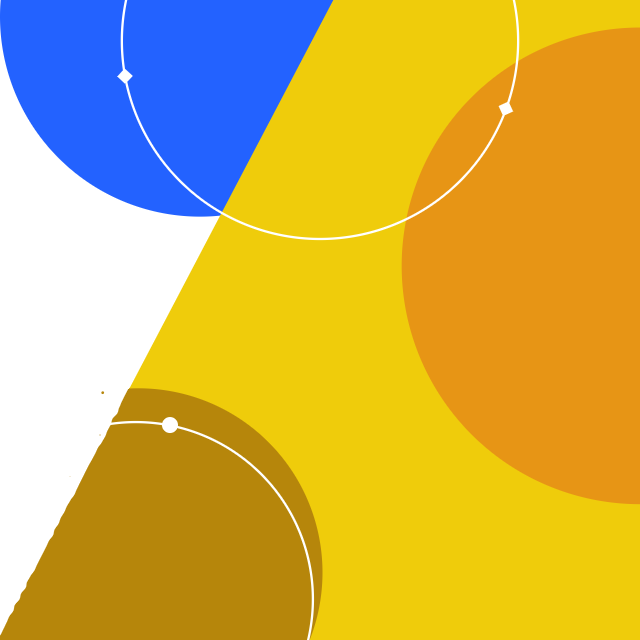
Write a Shadertoy shader that draws this background.

```glsl
// Flat geometric poster: big discs and a slanted yellow field, overlaid with thin white orbits.

// Colours
const vec3 WHITE  = vec3(1.0);
const vec3 BLUE   = vec3(0.137, 0.384, 1.0);
const vec3 YELLOW = vec3(0.937, 0.800, 0.043);
const vec3 ORANGE = vec3(0.906, 0.584, 0.082);
const vec3 BROWN  = vec3(0.714, 0.525, 0.043);

// Discs and orbits: centre x, centre y, radius
const vec3 BLUE_DISC   = vec3(0.3125, 0.9740, 0.3125);
const vec3 ORANGE_DISC = vec3(1.0000, 0.5846, 0.3724);
const vec3 BROWN_DISC  = vec3(0.2161, 0.1055, 0.2878);
const vec3 UPPER_ORBIT = vec3(0.5000, 0.9362, 0.3096);
const vec3 LOWER_ORBIT = vec3(0.2122, 0.0638, 0.2767);
const float ORBIT_HALF_WIDTH = 0.0018;

// Slanted border of the yellow field
const vec2 SLANT_TOP    = vec2(0.5208, 1.0);
const vec2 SLANT_BOTTOM = vec2(0.0, 0.0078);
const float TEAR_SIZE  = 0.0014;
const float TEAR_COUNT = 110.0;

// Markers on the orbits
const vec3 DOT = vec3(0.2656, 0.3359, 0.0125);
const vec2 LEFT_SQUARE  = vec2(0.1953, 0.8809);
const vec2 RIGHT_SQUARE = vec2(0.7904, 0.8301);
const float LEFT_ANGLE  = 0.82;
const float RIGHT_ANGLE = 0.43;
const float SQUARE_HALF = 0.0086;

// Loose flecks beside the torn border
const int FLECK_COUNT = 3;
const vec3 FLECKS[FLECK_COUNT] = vec3[](
    vec3(0.1605, 0.3864, 0.0021),
    vec3(0.1563, 0.3203, 0.0008),
    vec3(0.1094, 0.2552, 0.0005));

float hash(float n) {
    n = fract(n * 0.1031);
    n *= n + 33.33;
    return fract(n * (n + n));
}

float noise(float x) {
    float cell = floor(x);
    return mix(hash(cell), hash(cell + 1.0), smoothstep(0.0, 1.0, fract(x)));
}

float disc(vec2 p, vec3 c) {
    return length(p - c.xy) - c.z;
}

float orbit(vec2 p, vec3 c) {
    return abs(disc(p, c)) - ORBIT_HALF_WIDTH;
}

float square(vec2 p, vec2 centre, float angle) {
    float c = cos(angle), s = sin(angle);
    vec2 q = p - centre;
    q = abs(vec2(c * q.x + s * q.y, c * q.y - s * q.x)) - SQUARE_HALF;
    return length(max(q, 0.0)) + min(max(q.x, q.y), 0.0);
}

// Signed distance to the slanted border, negative on the right
float slant(vec2 p) {
    vec2 along = normalize(SLANT_TOP - SLANT_BOTTOM);
    return dot(p - SLANT_BOTTOM, vec2(-along.y, along.x));
}

void mainImage(out vec4 fragColor, in vec2 fragCoord) {
    vec2 p = fragCoord / iResolution.y;
    float pixel = 1.0 / iResolution.y;
    #define COVER(d) clamp(0.5 - (d) / pixel, 0.0, 1.0)

    // Discs and field, back to front
    float brownShape = disc(p, BROWN_DISC);
    float tear = (noise(p.y * TEAR_COUNT) - 0.5) * TEAR_SIZE * 2.0;
    float field = slant(p) + tear * step(brownShape, 0.0);
    vec3 color = mix(WHITE, BLUE, COVER(disc(p, BLUE_DISC)));
    vec3 fieldColor = mix(YELLOW, ORANGE, COVER(disc(p, ORANGE_DISC)));
    fieldColor = mix(fieldColor, BROWN, COVER(brownShape));
    color = mix(color, fieldColor, COVER(field));

    // Flecks
    for (int i = 0; i < FLECK_COUNT; i++) {
        float size = FLECKS[i].z;
        float strength = min(1.0, 2.0 * size / 0.002);
        color = mix(color, BROWN, strength * COVER(disc(p, FLECKS[i])));
    }

    // White orbits and their markers
    float lines = min(orbit(p, UPPER_ORBIT), orbit(p, LOWER_ORBIT));
    float squares = min(square(p, LEFT_SQUARE, LEFT_ANGLE),
                        square(p, RIGHT_SQUARE, RIGHT_ANGLE));
    float overlay = min(lines, min(squares, disc(p, DOT)));
    color = mix(color, WHITE, COVER(overlay));

    fragColor = vec4(color, 1.0);
}
```
